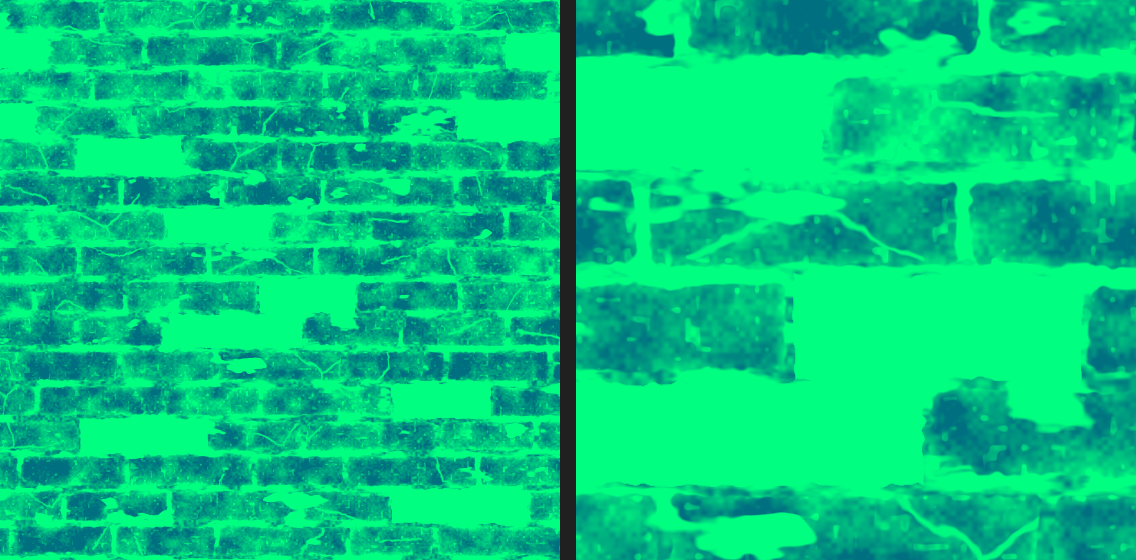
Left, the full canvas; right, a detail of the centre.
This texture is drawn by a Shadertoy shader. Its source:

```glsl
// Worn brick wall: 16 courses of 5 uneven bricks, each course shifted sideways.
// Box distances shape bricks and mortar, hashed hubs send out cracks, and
// layered value noise gives the grain. One tone drives the teal-green ramp.

const float COURSES = 16.0;
const float BRICKS = 5.0;

float hash(vec2 p) {
    vec3 q = fract(p.xyx * 0.1031);
    q += dot(q, q.yzx + 33.33);
    return fract((q.x + q.y) * q.z);
}

float noise(vec2 p) {
    vec2 i = floor(p), f = fract(p);
    f = f * f * (3.0 - 2.0 * f);
    return mix(mix(hash(i), hash(i + vec2(1, 0)), f.x),
               mix(hash(i + vec2(0, 1)), hash(i + vec2(1, 1)), f.x), f.y);
}

float fbm(vec2 p) {
    float sum = 0.0, amp = 0.52;
    for (int k = 0; k < 4; k++) {
        sum += amp * noise(p);
        p = p * 2.03 + 17.3;
        amp *= 0.5;
    }
    return sum;
}

float boxDistance(vec2 p, vec2 halfSize) {
    vec2 e = abs(p) - halfSize;
    return length(max(e, 0.0)) + min(max(e.x, e.y), 0.0);
}

float segmentDistance(vec2 p, vec2 a, vec2 along) {
    float t = clamp(dot(p - a, along) / dot(along, along), 0.0, 1.0);
    return length(p - a - along * t);
}

// Position of the joint left of a brick: short and long bricks alternate
float joint(float i, float row) {
    float m = mod(i, BRICKS);
    return i + 0.09 * cos(3.14159 * m) * min(m, 1.0)
             + 0.06 * (hash(vec2(m, row + 40.0)) - 0.5);
}

float brickIndex(float u, float row) {
    float i = floor(u);
    if (u < joint(i, row)) return i - 1.0;
    return u > joint(i + 1.0, row) ? i + 1.0 : i;
}

void mainImage(out vec4 fragColor, in vec2 fragCoord) {
    vec2 p = fragCoord / iResolution.xy;
    p.y = 1.0 - p.y;
    float soft = max(1.0 / iResolution.y, 0.0012);

    // Ragged outlines
    vec2 w = p + 0.0035 * (vec2(noise(p * 55.0), noise(p * 55.0 + 9.0)) - 0.5)
               + 0.0030 * (vec2(noise(p * 190.0), noise(p * 190.0 + 5.0)) - 0.5);

    // Brick cell and position inside it
    float v = w.y * COURSES + 0.04;
    float row = floor(v);
    float u = w.x * BRICKS - 0.4 * row;
    float col = brickIndex(u, row);
    float left = joint(col, row), right = joint(col + 1.0, row);
    vec2 q = vec2((u - 0.5 * (left + right)) / BRICKS, (v - row - 0.5) / COURSES);
    vec2 halfCell = vec2(0.5 * (right - left) / BRICKS, 0.5 / COURSES);
    vec2 id = vec2(mod(col, BRICKS), row);
    float corner = 0.002 + 0.008 * hash(id + 3.0);
    float d = boxDistance(q, halfCell - vec2(0.0045, 0.0062) - corner) - corner;
    float inside = smoothstep(soft, -soft, d);

    // Brick face: mottling, fine grain, pale specks, chalky rim
    float mottle = fbm(p * 36.0);
    float grain = noise(p * 310.0);
    float face = 0.60 + 0.17 * (hash(id) - 0.5) + 0.75 * (mottle - 0.5)
               + 0.17 * (grain - 0.5);
    face += 0.22 * smoothstep(0.76, 0.92, noise(p * 170.0 + 31.0));
    face += 0.16 * smoothstep(-0.009, 0.0, d) * (0.4 + mottle);
    face += 0.30 * hash(id + 8.0) * smoothstep(0.48, 0.75, fbm(p * 15.0 + 4.0));

    // Cracks: up to three bent arms from a hub
    vec2 bent = q + 0.012 * (vec2(noise(p * 28.0), noise(p * 28.0 + 13.0)) - 0.5);
    vec2 hub = (vec2(hash(id + 11.0), hash(id + 12.0)) - 0.5) * 1.5 * halfCell;
    float crack = 1.0;
    for (float k = 0.0; k < 3.0; k++) {
        float angle = 6.283 * hash(id + 14.0) + 2.1 * k + 0.9 * hash(id + 20.0 + k);
        float dist = segmentDistance(bent, hub, 0.075 * vec2(cos(angle), sin(angle)));
        if (hash(id + vec2(50.0 + 7.0 * k, 60.0)) < 0.55) crack = min(crack, dist);
    }
    float crackWidth = 0.0007 + 0.0020 * noise(p * 45.0 + 2.0);
    face = mix(face, 0.97, smoothstep(crackWidth + soft, crackWidth - soft, crack));

    // Mortar: bright, with dark crumbling patches
    float crumble = smoothstep(0.44, 0.62, fbm(p * vec2(24.0, 60.0) + 70.0));
    float mortar = 1.02 - crumble * (0.12 + 0.42 * noise(p * 230.0 + 6.0));
    float tone = mix(mortar, face, inside);

    // Plaster smears
    tone = mix(tone, 1.0, smoothstep(0.69, 0.73, fbm(p * vec2(13.0, 26.0) + 90.0)));

    // Blank bricks: about nine courses hold one, spread by a quadratic sequence
    float spot = fract(0.2616 * row * row + 0.453 * row + 0.233);
    float blankCol = mod(brickIndex(spot * BRICKS - 0.4 * row, row), BRICKS);
    bool blank = fract(row * 0.618) > 0.41 && abs(blankCol - id.x) < 0.5;
    if (blank) tone = mix(tone, 1.0, smoothstep(soft, -soft, boxDistance(q, halfCell)));

    fragColor = vec4(0.0, clamp(tone, 0.44, 1.0), 0.5, 1.0);
}
```
